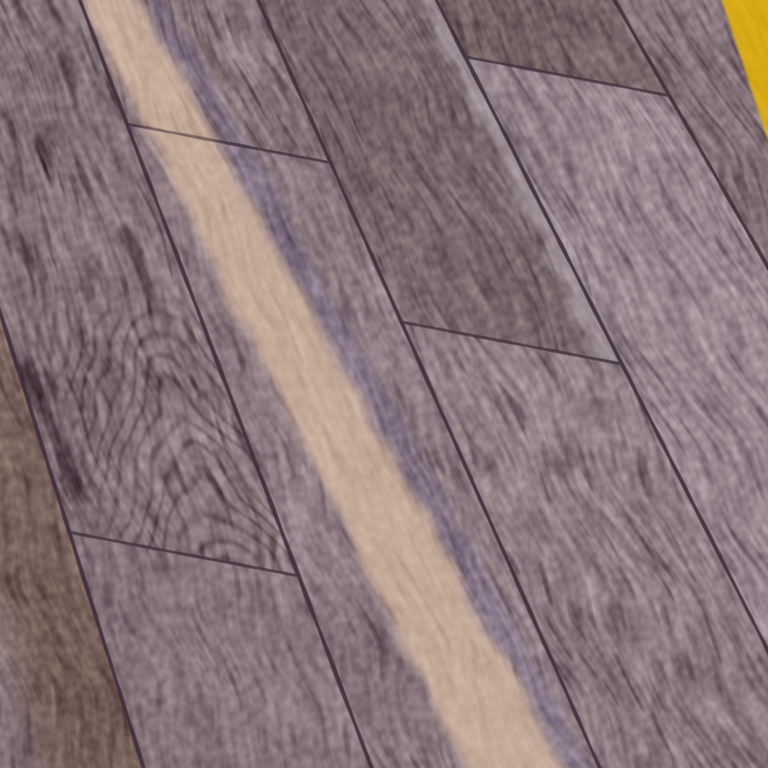
A Shadertoy shader for this texture:

```glsl
const vec3 WOOD = vec3(0.535, 0.467, 0.492);
const vec3 BROWN = vec3(0.48, 0.40, 0.37);
const vec3 SEAM = vec3(0.24, 0.18, 0.23);
const vec3 SUNLIT = vec3(0.78, 0.675, 0.605);
const vec3 GLINT = vec3(0.66, 0.61, 0.64);
const vec3 YELLOW = vec3(0.84, 0.67, 0.09);

// Butt joint height and tone above / below it, for each column of boards
const float JOINT[6] = float[6](2.0, 0.676, 0.130, 0.320, -0.041, 2.0);
const vec2 TONE[6] = vec2[6](vec2(0.0), vec2(-0.01, 0.0), vec2(-0.02, 0.015),
                             vec2(-0.06, 0.01), vec2(-0.08, 0.05), vec2(-0.02));

vec2 gradient(vec2 cell) {
    float a = 6.2832 * fract(sin(dot(cell, vec2(127.1, 311.7))) * 43758.5);
    return vec2(cos(a), sin(a));
}

float gradientNoise(vec2 p) {
    vec2 i = floor(p), f = p - i;
    vec2 s = f * f * f * (f * (f * 6.0 - 15.0) + 10.0);
    vec2 e = vec2(1.0, 0.0);
    float low = mix(dot(gradient(i), f), dot(gradient(i + e.xy), f - e.xy), s.x);
    float high = mix(dot(gradient(i + e.yx), f - e.yx), dot(gradient(i + e.xx), f - e.xx), s.x);
    return mix(low, high, s.y);
}

float line(float dist, float halfWidth, float soft) {
    return 1.0 - smoothstep(halfWidth - soft, halfWidth + soft, abs(dist));
}

// Long streaks along the board, with finer mottling over them
float woodGrain(vec2 board, vec2 p, float seed, float streaky) {
    vec2 q = board + seed * vec2(7.3, 3.1);
    q.x += 0.10 * gradientNoise(q * vec2(2.0, 7.0));
    float streaks = gradientNoise(q * vec2(32.0, 20.0)) + 0.7 * gradientNoise(q * vec2(13.0, 8.0));
    float pores = smoothstep(0.12, 0.45, gradientNoise(q * vec2(23.0, 15.0) + 40.0));
    float mottle = gradientNoise(p * 75.0 + seed) + 0.6 * gradientNoise(p * vec2(150.0, 110.0));
    return streaky * (0.13 * streaks - 0.10 * pores) + 0.085 * mottle;
}

// Nested arches of a flat-sawn board
float archGrain(vec2 board, float centre, float seed) {
    float x = board.x - centre;
    float wobble = 0.035 * gradientNoise(board * vec2(5.0, 16.0) + seed);
    float height = board.y - 0.55 * x * x / (0.12 + abs(x)) + wobble;
    float ring = 0.5 + 0.5 * sin(height * 165.0);
    return ring * ring * ring;
}

// Slanted band of light, widening downwards
float sunBand(vec2 p, float wobble) {
    float offset = abs(p.x - 0.143 - 0.528 * p.y + wobble);
    float halfWidth = 0.038 + 0.026 * p.y;
    return 1.0 - smoothstep(halfWidth - 0.014, halfWidth + 0.014, offset);
}

void mainImage(out vec4 fragColor, in vec2 fragCoord) {
    vec2 p = fragCoord / iResolution.xy;
    p.y = 1.0 - p.y;
    float soft = max(0.0013, 0.8 / iResolution.y);

    // Fan of boards: x counts boards across, y runs down their length
    float boardWidth = 0.232 + 0.065 * p.y;
    float across = (p.x - 0.104 - 0.380 * p.y) / boardWidth;
    float column = clamp(floor(across), -2.0, 3.0);
    int index = int(column) + 2;
    vec2 board = vec2(across - column, p.y);
    float fromJoint = p.y - 0.19 * p.x - JOINT[index];
    bool below = fromJoint > 0.0;
    float seed = column * 2.0 + (below ? 1.0 : 0.0);

    // Board colour
    float tone = below ? TONE[index].y : TONE[index].x;
    vec3 wood = WOOD + tone * vec3(0.95, 1.0, 1.15);
    float brownSide = index == 0 ? smoothstep(0.45, 0.68, board.x) : 0.0;
    wood = mix(wood, BROWN, brownSide);
    wood += 0.06 * gradientNoise(p * 5.0 + seed) + 0.025 * (p.x - 0.5);

    // Grain
    float streaky = mix(0.7, 1.1, 0.5 + 0.5 * sin(seed * 2.4 + 1.0));
    float grain = woodGrain(board, p, seed, streaky);
    if (index == 1 && !below) {
        float centre = 0.86 - 0.25 * p.y;
        float area = smoothstep(0.34, 0.46, p.y) * smoothstep(0.05, 0.3, board.x);
        grain -= 0.11 * area * (archGrain(board, centre, seed) - 0.25);
        float knots = gradientNoise(vec2(board.x * 7.0, p.y * 9.0) + 5.0);
        grain -= 0.16 * smoothstep(0.15, 0.4, knots) * (1.0 - area);
    }
    wood += grain * vec3(1.0, 1.0, 0.95);

    // Pale worn edge
    float worn = gradientNoise(p * 28.0);
    float edge = smoothstep(0.86, 0.95, board.x + 0.08 * worn);
    if (index == 3 && !below) wood = mix(wood, GLINT + 0.5 * grain, 0.75 * edge);

    // Sunlight with a cool fringe
    float wobble = 0.012 * gradientNoise(p * vec2(22.0, 14.0));
    float sun = sunBand(p, wobble);
    float fringe = sunBand(p, wobble - 0.035) * (1.0 - sun);
    wood += fringe * vec3(-0.035, -0.03, 0.015);
    vec3 color = mix(wood, SUNLIT + 0.4 * grain, 0.96 * sun);

    // Seams along the boards and joints across them
    float wear = gradientNoise(p * 24.0 + 9.0);
    float seam = line((across - round(across)) * boardWidth * 0.9, 0.0023 + 0.0012 * wear, soft);
    float joint = line(fromJoint * 0.98, 0.0018 + 0.0008 * wear, soft);
    color = mix(color, SEAM, max(seam * 0.9, joint * (0.8 - 0.25 * sun)));

    // Yellow corner
    float corner = p.x - 0.940 - 0.33 * p.y;
    color = mix(color, YELLOW + 0.2 * grain, smoothstep(-0.003, 0.003, corner));
    fragColor = vec4(clamp(color, 0.0, 1.0), 1.0);
}
```
